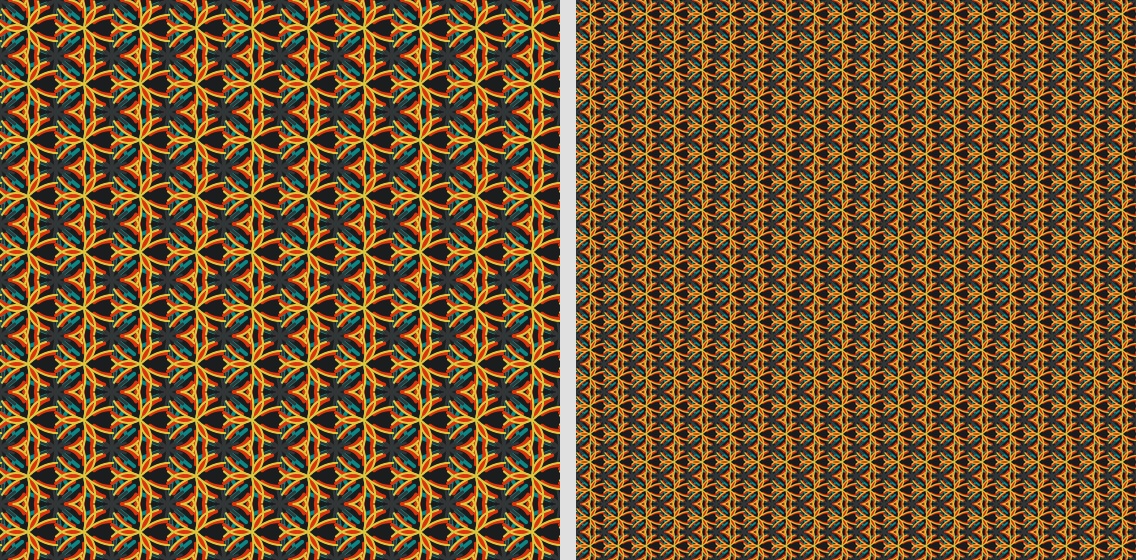
Left: one tile. Right: repeated 2 by 2.
Give the GLSL for this pattern, as a Shadertoy shader.

```glsl
const float REPEATS = 10.0;
const int CURVE_STEPS = 7;
const float REACH = 0.75;

const vec3 GROUND = vec3(0.105, 0.11, 0.115);
const vec3 GRAY = vec3(0.20, 0.21, 0.21);
const vec3 TEAL = vec3(0.05, 0.52, 0.51);
const vec3 RED = vec3(0.86, 0.20, 0.05);
const vec3 YELLOW = vec3(0.87, 0.78, 0.24);

float segmentDistance(vec2 p, vec2 a, vec2 b) {
    vec2 ab = b - a;
    float t = clamp(dot(p - a, ab) / dot(ab, ab), 0.0, 1.0);
    return length(p - a - ab * t);
}

// Quadratic curve walked as short segments
float curveDistance(vec2 p, vec2 a, vec2 control, vec2 b) {
    float nearest = 1e3;
    vec2 previous = a;
    for (int i = 1; i <= CURVE_STEPS; i++) {
        float t = float(i) / float(CURVE_STEPS);
        vec2 next = mix(mix(a, control, t), mix(control, b, t), t);
        nearest = min(nearest, segmentDistance(p, previous, next));
        previous = next;
    }
    return nearest;
}

vec2 turnThird(vec2 p) {
    const vec2 third = vec2(-0.5, 0.8660254);
    return vec2(third.x * p.x - third.y * p.y, third.y * p.x + third.x * p.y);
}

// Flower strokes: x is yellow, y is red
vec2 flowerStrokes(vec2 p) {
    float petal = curveDistance(p, vec2(0.0), vec2(-0.27, 0.14), vec2(-0.50, -0.08));
    float sweep = curveDistance(p, vec2(0.0), vec2(0.26, 0.23), vec2(0.52, 0.235));
    float fork = curveDistance(p, vec2(-0.1, 0.0), vec2(-0.36, 0.0), vec2(-0.50, 0.13));
    float lining = curveDistance(p, vec2(0.18, 0.10), vec2(0.30, 0.19), vec2(0.47, 0.19));
    return vec2(min(petal, sweep), min(fork, lining));
}

// Star strokes: x is gray, y is teal
vec2 starStrokes(vec2 p) {
    float ray = segmentDistance(p, vec2(0.24, -0.09), vec2(-0.32, 0.12));
    float spoke = segmentDistance(p, vec2(-0.17, 0.064), vec2(-0.48, 0.18));
    return vec2(ray, spoke);
}

// Three turns and their mirrors, gathered from the four nearest centres
vec2 gatherStrokes(vec2 p, bool isFlower) {
    vec2 nearest = vec2(1e3);
    for (int cell = 0; cell < 4; cell++) {
        vec2 q = fract(p) - vec2(cell % 2, cell / 2);
        if (dot(q, q) > REACH * REACH) continue;
        for (int turn = 0; turn < 3; turn++) {
            for (int flip = 0; flip < 2; flip++) {
                vec2 strokes = isFlower ? flowerStrokes(q) : starStrokes(q);
                nearest = min(nearest, strokes);
                q.y = -q.y;
            }
            q = turnThird(q);
        }
    }
    return nearest;
}

// Small triangle and slanted brace beside each star: yellow, red, teal
vec3 prongStrokes(vec2 p) {
    vec2 q = vec2(fract(p.x), abs(fract(p.y + 0.5) - 0.5));
    float prong = curveDistance(q, vec2(0.24, 0.0), vec2(0.37, 0.01), vec2(0.47, 0.13));
    float shadow = curveDistance(q, vec2(0.17, 0.0), vec2(0.35, 0.03), vec2(0.43, 0.17));
    float bar = segmentDistance(q, vec2(0.48, 0.0), vec2(0.48, 0.08));
    float brace = segmentDistance(q, vec2(0.07, 0.56), vec2(0.27, 0.22));
    return vec3(prong, min(shadow, bar), brace);
}

vec3 paintStroke(vec3 base, vec3 ink, float dist, float halfWidth, float blur) {
    return mix(base, ink, 1.0 - smoothstep(-blur, blur, dist - halfWidth));
}

void mainImage(out vec4 fragColor, in vec2 fragCoord) {
    vec2 p = fragCoord / iResolution.xy * REPEATS;
    float blur = 0.6 * REPEATS / min(iResolution.x, iResolution.y);

    vec2 star = gatherStrokes(p, false);
    vec2 flower = gatherStrokes(p - 0.5, true);
    vec3 prong = prongStrokes(p);

    // Layers from back to front
    vec3 color = GROUND;
    color = paintStroke(color, TEAL, min(star.y, prong.z), 0.035, blur);
    color = paintStroke(color, GRAY, star.x, 0.022, blur);
    color = paintStroke(color, RED, min(flower.y, prong.y), 0.033, blur);
    color = paintStroke(color, YELLOW, min(flower.x, prong.x), 0.0185, blur);

    fragColor = vec4(color, 1.0);
}
```
